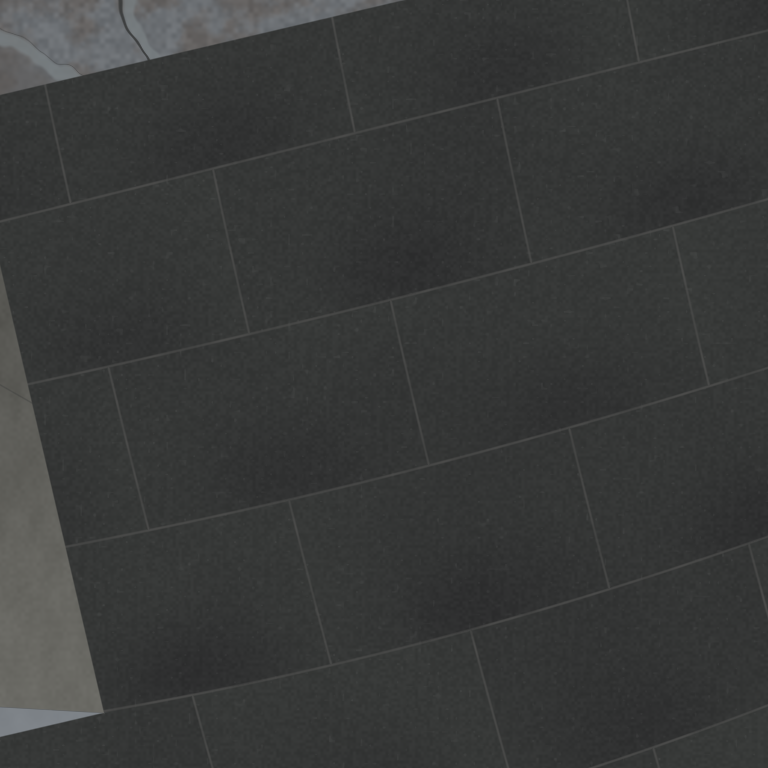
Write a Shadertoy shader that draws this texture.

```glsl
const vec3 TILE_LIGHT = vec3(0.228, 0.237, 0.230);
const vec3 TILE_DARK = vec3(0.180, 0.182, 0.184);
const vec3 GROUT = vec3(0.300, 0.300, 0.295);
const vec3 STONE = vec3(0.420, 0.435, 0.450);
const vec3 STONE_WARM = vec3(0.390, 0.380, 0.375);
const vec3 VEIN = vec3(0.470, 0.495, 0.505);
const vec3 CRACK = vec3(0.210, 0.215, 0.215);
const vec3 PANEL = vec3(0.390, 0.388, 0.368);
const vec3 TRIM = vec3(0.490, 0.510, 0.530);

const float FIRST_ROW = 0.164;     // height of the first joint at mid canvas
const float ROW_HEIGHT = 0.2285;
const float TILE_WIDTH = 0.370;
const float SLOPE = 0.249;
const float BEND = 0.16;           // bow of the lower rows
const float GROUT_HALF = 0.0015;
const float GRAIN = 0.030;

float hash(vec2 p) {
    return fract(sin(dot(p, vec2(127.1, 311.7))) * 43758.5453);
}

float noise(vec2 p) {
    vec2 i = floor(p), f = fract(p);
    f = f * f * (3.0 - 2.0 * f);
    return mix(mix(hash(i), hash(i + vec2(1, 0)), f.x),
               mix(hash(i + vec2(0, 1)), hash(i + vec2(1, 1)), f.x), f.y);
}

float fbm(vec2 p) {
    float sum = 0.0, amp = 0.5;
    for (int i = 0; i < 4; i++) {
        sum += amp * noise(p);
        p = p * 2.03 + 17.0;
        amp *= 0.5;
    }
    return sum / 0.9375;
}

float stroke(float d, float halfWidth, float aa) {
    return 1.0 - smoothstep(halfWidth - aa, halfWidth + aa, abs(d));
}

float inside(float d, float aa) {
    return smoothstep(-aa, aa, d);
}

// Staggered tiles in gently bowed, leaning rows
vec3 floorTiles(vec2 p, float aa) {
    float dx = p.x - 0.5;
    float v = (p.y + SLOPE * dx - FIRST_ROW) * (1.0 + BEND * dx * dx) / ROW_HEIGHT;
    float row = floor(v);
    float width = TILE_WIDTH - 0.0026 * v;
    float u = (p.x - 0.4622 - 0.0443 * v - 0.00195 * v * v) / width;
    u += 0.5 * (1.0 - mod(row, 2.0));
    vec2 id = vec2(floor(u), row);
    vec2 local = vec2(u, v) - id;

    // Broad mottling, tone per tile and a smudge near each lower edge
    float tone = 0.65 + 0.5 * (fbm(p * 5.0) - 0.5) + 0.22 * (hash(id) - 0.5);
    vec2 s = (local - vec2(0.55, 0.88)) / vec2(0.28, 0.32);
    tone -= (0.30 + 0.35 * hash(id + 7.3)) * exp(-dot(s, s));
    vec3 col = mix(TILE_DARK, TILE_LIGHT, clamp(tone, 0.0, 1.0));

    // Fine grain and pale flecks
    col += GRAIN * (noise(p * 260.0) - 0.5);
    col += GRAIN * smoothstep(0.82, 1.0, noise(p * 170.0 + 31.0));

    // Worn joints
    vec2 d = (0.5 - abs(local - 0.5)) * vec2(width, ROW_HEIGHT) * 0.97;
    float joint = max(stroke(d.x, GROUT_HALF * 0.85, aa), stroke(d.y, GROUT_HALF, aa));
    return mix(col, GROUT, joint * (0.55 + 0.4 * noise(p * 45.0)));
}

// Clouded stone with pale veins and a dark crack
vec3 veinedStone(vec2 p, float aa) {
    float cloud = fbm(p * 28.0);
    float wobble = 0.012 * (noise(p * 55.0) - 0.5);
    vec3 col = mix(STONE_WARM, STONE, smoothstep(0.25, 0.6, cloud));
    col += 0.07 * (noise(p * 150.0) - 0.5);
    float diagonal = p.y - 0.045 - 0.6 * p.x + wobble;
    col = mix(col, STONE_WARM * 0.9, 0.6 * smoothstep(0.0, 0.025, diagonal));
    float crack = p.x - 0.153 - 0.08 * p.y - 5.2 * p.y * p.y + wobble;
    col = mix(col, VEIN, 0.8 * stroke(diagonal, 0.010, 0.004));
    col = mix(col, VEIN, 0.8 * stroke(crack - 0.011, 0.009, 0.004));
    col = mix(col, CRACK, 0.35 * stroke(diagonal + 0.012, 0.0008, aa));
    return mix(col, CRACK, 0.85 * stroke(crack, 0.0018, aa));
}

// Warm upright slab, paler toward its foot
vec3 sidePanel(vec2 p, float aa) {
    vec3 col = PANEL * mix(0.88, 1.06, smoothstep(0.35, 0.92, p.y));
    col += 0.05 * (fbm(p * vec2(45.0, 22.0)) - 0.5);
    col += 0.02 * (noise(p * 200.0) - 0.5);
    float seam = p.y - 0.501 - 0.57 * p.x;
    return mix(col, CRACK, 0.35 * stroke(seam, 0.0010, aa));
}

void mainImage(out vec4 fragColor, in vec2 fragCoord) {
    vec2 p = fragCoord / iResolution.xy;
    p.y = 1.0 - p.y;               // measured downward from the top edge
    float aa = 1.0 / min(iResolution.x, iResolution.y);

    vec3 col = floorTiles(p, aa);
    col = mix(col, veinedStone(p, aa), inside(0.1237 - 0.235 * p.x - p.y, aa));

    // Slab on the left and the pale trim beneath it
    float foot = p.y - 0.9206 - 0.058 * p.x;
    float slab = 0.2322 * (p.y - 0.345) - p.x;
    float trim = 0.9596 - 0.233 * p.x - p.y;
    col = mix(col, sidePanel(p, aa), inside(min(slab, -foot), aa));
    col = mix(col, TRIM + 0.03 * (fbm(p * 40.0) - 0.5), inside(min(foot, trim), aa));

    fragColor = vec4(col, 1.0);
}
```
